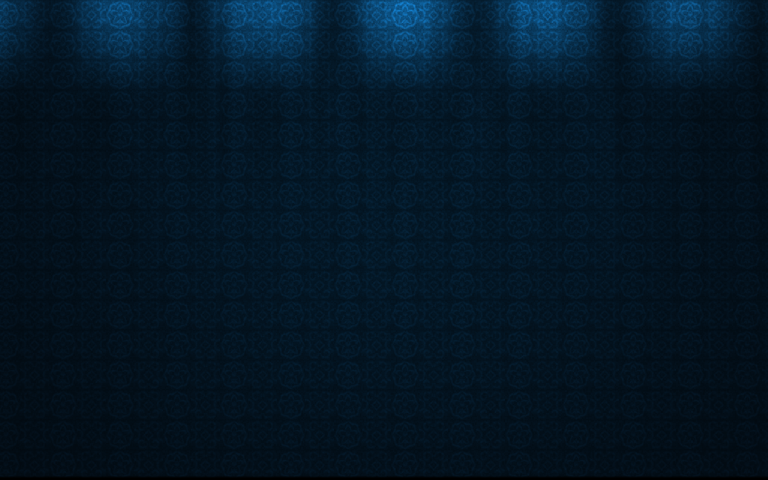
A Shadertoy shader for this background:

```glsl
// Dark blue damask wallpaper lit from above by a row of soft lamps.
// Mirrored rings, petals and scrolls form two alternating motifs, joined by
// fine filigree; they modulate a vignetted base plus the summed lamp glows.

#define CELL vec2(0.0594, 0.0625)      // motif cell, in canvas heights
#define MOTIF_X 0.844                  // x of one medallion centre
#define LAMP_GAP 0.294                 // distance between lamps
#define LAMP_WIDTH 0.098               // half width of a lamp glow
#define GLOW_DEPTH 0.225               // how far the glow reaches down
#define RELIEF 0.40                    // contrast of the ornament
#define GRAIN 0.17                     // strength of the woven grain
#define EDGE_COLOR vec3(0.009, 0.042, 0.073)
#define CENTRE_COLOR vec3(0.014, 0.096, 0.158)
#define GLOW_COLOR vec3(0.034, 0.232, 0.372)

float hash(vec2 p) {
    vec3 q = fract(vec3(p.xyx) * 0.1031);
    q += dot(q, q.yzx + 33.33);
    return fract((q.x + q.y) * q.z);
}

float valueNoise(vec2 p) {
    vec2 i = floor(p), f = fract(p);
    f = f * f * (3.0 - 2.0 * f);
    return mix(mix(hash(i), hash(i + vec2(1, 0)), f.x),
               mix(hash(i + vec2(0, 1)), hash(i + vec2(1, 1)), f.x), f.y);
}

// Soft line around the zero of a distance
float stroke(float d, float halfWidth, float blur) {
    return 1.0 - smoothstep(halfWidth - blur, halfWidth + blur, abs(d));
}

// Broken round frame with a lobed blossom and a stem
float medallion(vec2 q, float blur) {
    float r = length(q), a = atan(q.x, q.y);
    float ink = stroke(r - 0.42 - 0.03 * cos(8.0 * a), 0.035, blur);
    ink = max(ink, 0.9 * stroke(r - 0.24 - 0.08 * cos(5.0 * a), 0.045, blur));
    ink = max(ink, stroke(length(q - vec2(0.0, 0.04)), 0.08, blur));
    return max(ink, stroke(abs(q.x) - 0.13 - q.y * 0.4, 0.03, blur) * step(q.y, -0.15));
}

// Four curled scrolls around a small diamond
float scrolls(vec2 q, float blur) {
    vec2 m = abs(q), c = m - vec2(0.22, 0.27);
    float curl = length(c) - 0.12 - 0.022 * atan(c.y, c.x);
    float ink = 0.85 * stroke(curl, 0.035, blur);
    ink = max(ink, 0.8 * stroke(m.x + m.y - 0.15, 0.04, blur));
    return max(ink, 0.8 * stroke(length(m - vec2(0.5, 0.0)) - 0.18, 0.03, blur));
}

// Mirrored noise gives every cell the same small leaf work
float filigree(vec2 q, float odd) {
    vec2 m = vec2(abs(q.x), q.y) * 13.0 + 20.0 + 31.0 * odd;
    return valueNoise(m);
}

float damask(vec2 p, float pixel) {
    vec2 g = (p - vec2(MOTIF_X, 0.0)) / CELL + vec2(0.5, 0.0);
    vec2 q = fract(g) - 0.5;
    float blur = max(0.035, 0.8 * pixel / CELL.x);
    float odd = mod(floor(g.x), 2.0);
    float ink = odd < 0.5 ? medallion(q, blur) : scrolls(q, blur);
    float leaf = filigree(q, odd);
    float seam = stroke(0.5 - abs(q.y), 0.025, blur);
    return mix(ink * (0.45 + 0.6 * leaf) + 0.45 * leaf, -0.1, 0.75 * seam);
}

// Row of lamps, brightest near the middle
float lampLight(vec2 p, float aspect) {
    float depth = 1.0 - p.y;
    float sum = 0.0;
    for (int i = -3; i <= 3; i++) {
        float x = MOTIF_X + float(i) * LAMP_GAP;
        float d = (p.x - x) / LAMP_WIDTH;
        float power = 1.0 - 0.11 * abs(float(i));
        sum += power * exp(-d * d * (0.55 + 0.45 * d * d));
    }
    float fall = 1.0 - smoothstep(0.0, GLOW_DEPTH, depth);
    float ambient = 0.25 * exp(-depth * 9.0) * (1.0 - abs(p.x / aspect - 0.5));
    return sum * fall + ambient;
}

void mainImage(out vec4 fragColor, in vec2 fragCoord) {
    vec2 p = fragCoord / iResolution.y;
    float aspect = iResolution.x / iResolution.y;

    // Vignetted wall
    vec2 v = (p - vec2(0.52 * aspect, 0.53)) / vec2(0.56 * aspect, 0.66);
    float centre = exp(-1.5 * dot(v, v));
    vec3 color = mix(EDGE_COLOR, CENTRE_COLOR, centre);

    // Lamps and faint vertical streaks beneath them
    color += GLOW_COLOR * lampLight(p, aspect);
    float streak = valueNoise(vec2(p.x * 45.0, p.y * 4.0)) - 0.5;
    color *= 1.0 + 0.2 * streak * smoothstep(0.2, 0.8, p.y);

    // Ornament and woven grain
    float ink = damask(p, 1.0 / iResolution.y);
    float grain = hash(floor(p * 320.0)) - 0.5;
    color *= 1.0 + RELIEF * (ink - 0.42) + GRAIN * grain;

    // Dark rim along the bottom
    color *= smoothstep(0.003, 0.010, p.y);
    fragColor = vec4(max(color, 0.0), 1.0);
}
```
